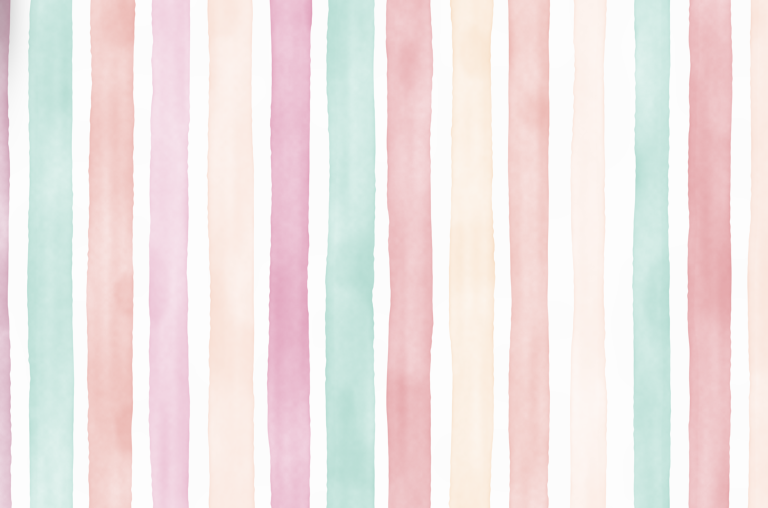
A Shadertoy shader for this pattern:

```glsl
// Hand-painted watercolour stripes in pastel tones on near-white paper.
// Evenly pitched bands get wobbling edges, pooled rims and mottled washes;
// pigment density is applied as an exponent on each band's colour.

#define PITCHES 12.8         // stripe pitches across the canvas
#define SHIFT 0.658          // phase of the first stripe, in pitches
#define WOBBLE 0.075         // slow wander of each edge
#define ROUGHNESS 0.022      // fine raggedness of each edge
#define WASH 0.85            // broad variation of pigment
#define STREAK 0.35          // brush streaks along the stripe
#define GRAIN 0.22           // paper tooth
#define RIM 0.38             // pigment pooled at the edges
#define PAPER vec3(0.993)

const vec3 PIGMENT[9] = vec3[9](
    vec3(0.87, 0.74, 0.80),    // mauve
    vec3(0.805, 0.91, 0.885),  // mint
    vec3(0.95, 0.81, 0.795),   // salmon
    vec3(0.95, 0.84, 0.89),    // lilac
    vec3(0.985, 0.93, 0.905),  // blush
    vec3(0.925, 0.76, 0.83),   // orchid
    vec3(0.935, 0.77, 0.78),   // rose
    vec3(0.985, 0.935, 0.885), // cream
    vec3(0.99, 0.95, 0.93));   // pale shell

// Pigment index and width in pitches, from left to right
const vec2 STRIPE[14] = vec2[14](
    vec2(0, 0.68), vec2(1, 0.71), vec2(2, 0.74), vec2(3, 0.63), vec2(4, 0.73),
    vec2(5, 0.68), vec2(1, 0.79), vec2(6, 0.73), vec2(7, 0.69), vec2(2, 0.65),
    vec2(8, 0.56), vec2(1, 0.62), vec2(6, 0.70), vec2(4, 0.70));

float hash(vec2 p) {
    return fract(sin(dot(p, vec2(127.1, 311.7))) * 43758.5453);
}

float noise(vec2 p) {
    vec2 i = floor(p), f = fract(p);
    f = f * f * (3.0 - 2.0 * f);
    return mix(mix(hash(i), hash(i + vec2(1, 0)), f.x),
               mix(hash(i + vec2(0, 1)), hash(i + vec2(1, 1)), f.x), f.y);
}

float fbm(vec2 p) {
    float sum = 0.0, amp = 0.5;
    for (int i = 0; i < 4; i++) {
        sum += amp * noise(p);
        p = p * 2.03 + 19.7;
        amp *= 0.5;
    }
    return sum / 0.9375;
}

// Sideways displacement of one painted edge at height y
float edgeOffset(float y, float seed) {
    float slow = noise(vec2(seed, y * 0.55)) - 0.5;
    float mid = noise(vec2(seed + 31.0, y * 2.3)) - 0.5;
    float fine = noise(vec2(seed + 67.0, y * 13.0)) - 0.5;
    float ragged = noise(vec2(seed + 90.0, y * 0.8));
    return WOBBLE * (slow + 0.35 * mid) + ROUGHNESS * fine * ragged;
}

// Relative amount of pigment; left and right are distances to the edges
float pigmentDensity(vec2 q, float id, float left, float right, float rimGain) {
    vec2 seed = vec2(id * 17.3, id * 7.9);
    float wash = fbm(q * vec2(1.1, 0.55) + seed) - 0.5;
    float streak = noise(q * vec2(7.0, 0.45) + seed) - 0.5;
    float tooth = fbm(q * vec2(13.0, 11.0)) - 0.5;
    float bloom = smoothstep(0.62, 0.85, noise(q * vec2(1.6, 0.9) + seed + 40.0));
    float inner = min(left, right);
    float pool = exp(-max(inner, 0.0) / 0.025) * (0.4 + noise(q * vec2(2.0, 3.0) + seed));

    // A second brush pass leaves a darker band along one side
    float side = hash(vec2(id, 5.0)) < 0.5 ? left : right;
    float reach = 0.13 + 0.06 * (noise(vec2(id, q.y * 0.9)) - 0.5);
    float overlap = 1.0 - smoothstep(reach - 0.02, reach + 0.02, side);

    return 1.0 + WASH * wash + STREAK * streak + GRAIN * tooth
         + 0.3 * bloom + RIM * rimGain * pool
         + 0.13 * overlap * hash(vec2(id, 9.0));
}

void mainImage(out vec4 fragColor, in vec2 fragCoord) {
    vec2 q = fragCoord / iResolution.x * PITCHES;
    float pixel = PITCHES / iResolution.x;

    // Repeat across: stripe number and position about its axis
    float id = clamp(floor(q.x + SHIFT), 0.0, 13.0);
    float x = q.x + SHIFT - id - 0.5;
    x -= 0.05 * (hash(vec2(id, 3.0)) - 0.5);
    vec2 stripe = STRIPE[int(id)];

    // Both edges wander independently
    float left = x + 0.5 * stripe.y + edgeOffset(q.y, id * 2.0);
    float right = 0.5 * stripe.y - x + edgeOffset(q.y, id * 2.0 + 101.0);
    float inner = min(left, right);
    float cover = smoothstep(-0.8 * pixel, 0.8 * pixel, inner);

    // Thin washes show stronger rims than dense ones
    vec3 pigment = PIGMENT[int(stripe.x)];
    float paleness = smoothstep(0.9, 0.95, pigment.g) * step(0.95, pigment.r);
    float density = pigmentDensity(q, id, left, right, 1.0 + 1.6 * paleness);
    vec3 paint = pow(pigment, vec3(max(density, 0.35)));

    // Faint paper tone and a soft shade in the upper left corner
    float top = iResolution.y / iResolution.x * PITCHES;
    vec3 paper = PAPER - 0.006 * noise(q * 1.3);
    vec2 corner = vec2(q.x / 0.32, (top - q.y) / 1.3);
    float shade = 1.0 - 0.17 * exp(-dot(corner, corner));

    fragColor = vec4(mix(paper, paint, cover) * shade, 1.0);
}
```
